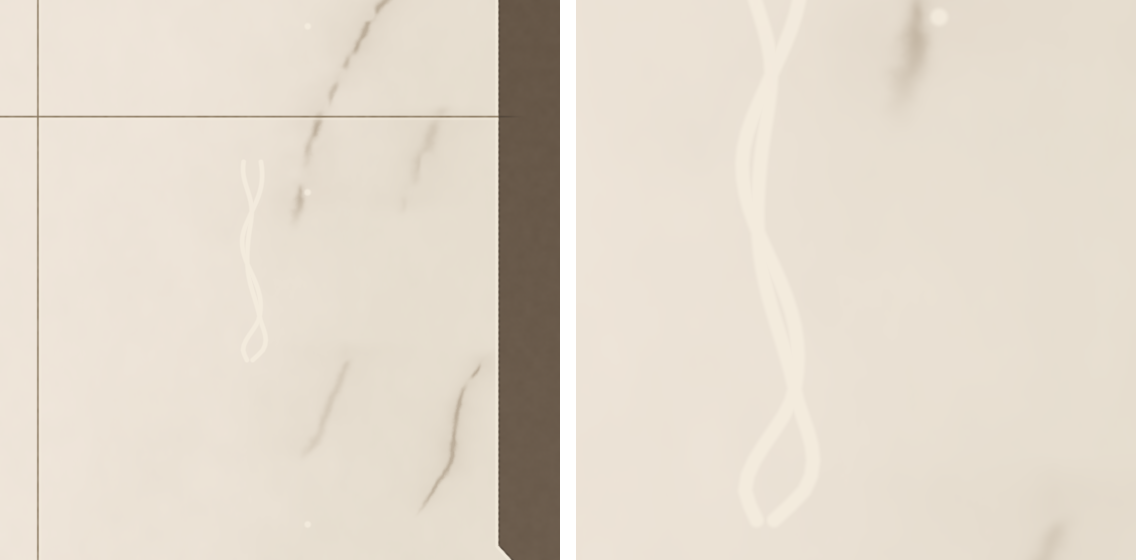
Left: the whole. Right: its middle third, enlarged.
This texture is drawn by a Shadertoy shader. Its source:

```glsl
const vec3 PALE_STONE = vec3(0.932, 0.895, 0.850);
const vec3 WARM_STONE = vec3(0.902, 0.868, 0.812);
const vec3 VEIN_COLOR = vec3(0.70, 0.64, 0.56);
const vec3 JOINT_COLOR = vec3(0.53, 0.46, 0.36);
const vec3 PANEL_COLOR = vec3(0.41, 0.35, 0.29);
const vec3 CORD_COLOR = vec3(0.965, 0.935, 0.880);
const vec3 EDGE_LIGHT = vec3(0.96, 0.93, 0.87);

const vec2 JOINT_POS = vec2(0.0677, 0.7917);
const float JOINT_HALF = 0.0015;
const float PANEL_X = 0.8906;
const float CHAMFER = 0.026;
const float BEAD_PITCH = 0.0104;
const float CORD_TOP = 0.711;
const float CORD_LENGTH = 0.354;
const float CORD_HALF = 0.0042;
const int CORD_STEPS = 40;
const vec2 FIRST_STUD = vec2(0.5495, 0.953);
const float STUD_PITCH = 0.2965;
const float STUD_RADIUS = 0.0065;
const float PI = 3.14159265;

float hash(vec2 p) {
    vec3 q = fract(vec3(p.xyx) * 0.1031);
    q += dot(q, q.yzx + 33.33);
    return fract((q.x + q.y) * q.z);
}

float noise(vec2 p) {
    vec2 i = floor(p), f = fract(p);
    f = f * f * (3.0 - 2.0 * f);
    return mix(mix(hash(i), hash(i + vec2(1, 0)), f.x),
               mix(hash(i + vec2(0, 1)), hash(i + vec2(1, 1)), f.x), f.y);
}

float fbm(vec2 p) {
    float sum = 0.0, gain = 0.5;
    for (int i = 0; i < 5; i++) {
        sum += gain * noise(p);
        p = p * 2.03 + 17.0;
        gain *= 0.5;
    }
    return sum;
}

// Coverage of a band of given half width, softened by at least one pixel
float band(float d, float halfWidth, float soft) {
    return 1.0 - smoothstep(halfWidth - soft, halfWidth + soft, abs(d));
}

float segmentDistance(vec2 p, vec2 a, vec2 b) {
    vec2 ab = b - a;
    return length(p - a - ab * clamp(dot(p - a, ab) / dot(ab, ab), 0.0, 1.0));
}

// Wandering vein from top to bottom; bow holds the first two bends
float vein(vec2 p, vec2 top, vec2 bottom, vec2 bow, float width) {
    float t = (top.y - p.y) / (top.y - bottom.y);
    float x = mix(top.x, bottom.x, t) + bow.x * sin(PI * t) + bow.y * sin(2.0 * PI * t);
    x += 0.022 * (fbm(p * 24.0) - 0.48);
    float d = abs(p.x - x) * 0.85;
    float ends = smoothstep(-0.04, 0.1, t) * (1.0 - smoothstep(0.85, 1.05, t));
    float core = exp(-d * d / (width * width)) * smoothstep(0.25, 0.65, noise(p * 38.0));
    float halo = exp(-d / (width * 5.0)) * fbm(p * 15.0);
    return ends * (0.65 * core + 0.4 * halo);
}

// Point on one of two twisted strands, t running from the top down
vec2 strand(float t, float side) {
    float center = 0.4505 - 0.013 * smoothstep(0.0, 0.4, t) * sin(2.0 * PI * (t - 0.24) / 0.72);
    float spread = 0.0055 * sin(PI * (t - 0.25) / 0.265)
                 - 0.0145 * (1.0 - smoothstep(0.0, 0.26, t))
                 + 0.0135 * smoothstep(0.78, 0.93, t);
    float closing = smoothstep(0.92, 1.0, t);
    spread *= sqrt(max(0.0, 1.0 - 0.9 * closing * closing));
    return vec2(center + side * spread, CORD_TOP - CORD_LENGTH * t);
}

float cordDistance(vec2 p) {
    float d = 1.0;
    if (abs(p.x - 0.45) > 0.05 || abs(p.y - 0.534) > 0.2) return d;
    for (int i = 0; i < CORD_STEPS; i++) {
        float t0 = float(i) / float(CORD_STEPS), t1 = float(i + 1) / float(CORD_STEPS);
        for (float side = -1.0; side < 2.0; side += 2.0)
            d = min(d, segmentDistance(p, strand(t0, side), strand(t1, side)));
    }
    return d;
}

void mainImage(out vec4 fragColor, in vec2 fragCoord) {
    vec2 p = fragCoord / iResolution.xy;
    float px = 1.0 / iResolution.y;

    // Clouded stone
    float cloud = fbm(p * 5.0 + 4.0) - 0.48;
    vec3 color = mix(PALE_STONE, WARM_STONE, smoothstep(0.1, 0.8, p.x - 0.2 * (p.y - 0.5) + 0.5 * cloud));
    color += 0.012 * (fbm(p * vec2(34.0, 22.0)) - 0.48);

    // Veins
    float veins = vein(p, vec2(0.71, 1.03), vec2(0.525, 0.60), vec2(-0.035, 0.0), 0.006);
    veins += 0.95 * vein(p, vec2(0.878, 0.372), vec2(0.747, 0.085), vec2(0.0, -0.016), 0.004);
    veins += 0.4 * vein(p, vec2(0.63, 0.39), vec2(0.54, 0.18), vec2(0.008, 0.0), 0.008);
    veins += 0.4 * vein(p, vec2(0.79, 0.81), vec2(0.72, 0.62), vec2(0.0), 0.010);
    color = mix(color, VEIN_COLOR, min(veins, 0.8));

    // Studs in a column, the third one absent
    for (int i = 0; i < 4; i++) {
        float d = length(p - FIRST_STUD + vec2(0.0, STUD_PITCH * float(i)));
        float shown = i == 2 ? 0.0 : 0.75;
        color = mix(color, CORD_COLOR, shown * (1.0 - smoothstep(0.003, STUD_RADIUS + px, d)));
    }

    // Twisted cord
    color = mix(color, CORD_COLOR, 0.72 * band(cordDistance(p), CORD_HALF, max(px, 0.0016)));

    // Dark panel with a chamfered lower corner
    float panelD = max(PANEL_X - p.x, (CHAMFER - p.y - 1.1 * (p.x - PANEL_X)) / 1.49);
    float panel = 1.0 - smoothstep(-px, px, panelD);
    vec3 panelColor = PANEL_COLOR + 0.025 * (0.5 - p.y) + 0.025 * (fbm(p * 70.0) - 0.48);
    color = mix(color, EDGE_LIGHT, 0.7 * band(panelD - 0.004, 0.002, max(px, 0.001)));
    color = mix(color, panelColor, panel);

    // Beaded wear along the panel edge
    float bead = 0.5 + 0.5 * cos(2.0 * PI * p.y / BEAD_PITCH);
    color = mix(color, PANEL_COLOR * 0.72, (0.3 + 0.4 * bead) * band(panelD + 0.001, 0.0015, px));

    // Joints with a pale lip, fading out over the panel
    vec2 j = p - JOINT_POS;
    float fade = 1.0 - smoothstep(PANEL_X, PANEL_X + 0.05, p.x);
    vec2 wear = 0.78 + 0.16 * vec2(noise(p.yy * 90.0), noise(p.xx * 90.0 + 7.0));
    float lip = max(band(j.x - 0.004, 0.002, px), band(j.y + 0.004, 0.002, px));
    color = mix(color, EDGE_LIGHT, 0.4 * lip * (1.0 - panel));
    color = mix(color, JOINT_COLOR, wear.x * band(j.x, JOINT_HALF, px));
    color = mix(color, mix(JOINT_COLOR, PANEL_COLOR * 0.75, panel), wear.y * fade * band(j.y, JOINT_HALF, px));

    fragColor = vec4(clamp(color, 0.0, 1.0), 1.0);
}
```
